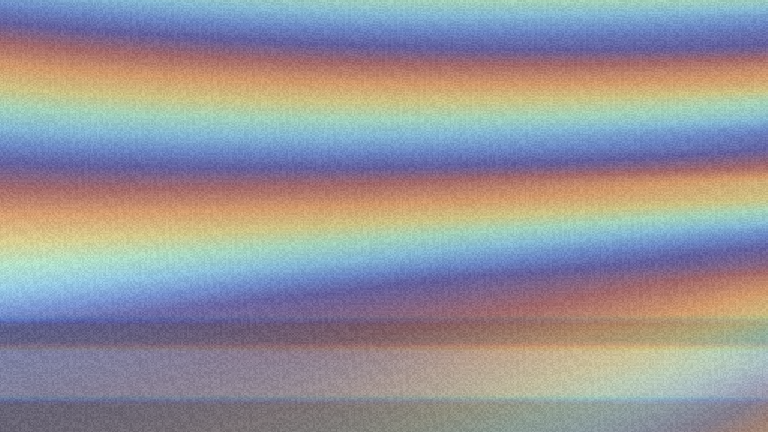
This background is drawn by a WebGL 1 fragment shader. Its source:

```glsl
precision highp float;

uniform vec2 u_resolution;

float hash(vec2 p) {
  return fract(sin(dot(p, vec2(127.1, 311.7))) * 43758.5453);
}

float valueNoise(float y, float seed) {
  float cell = floor(y);
  float blend = smoothstep(0.0, 1.0, y - cell);
  return mix(hash(vec2(cell, seed)), hash(vec2(cell + 1.0, seed)), blend);
}

// Parabola through heights at the left, middle and right
float curve(float x, vec3 heights) {
  vec3 weights = vec3(2.0 * (x - 0.5) * (x - 1.0), 4.0 * x * (1.0 - x), 2.0 * x * (x - 0.5));
  return dot(weights, heights);
}

float ramp(float a, float b, float v) {
  return clamp((v - a) / (b - a), 0.0, 1.0);
}

// One turn of the spectrum, starting and ending at indigo
vec3 spectrum(float p) {
  vec3 indigo = vec3(0.39, 0.38, 0.62);
  vec3 color = mix(indigo, vec3(0.63, 0.41, 0.42), ramp(0.0, 0.15, p));
  color = mix(color, vec3(0.82, 0.60, 0.42), ramp(0.15, 0.31, p));
  color = mix(color, vec3(0.80, 0.76, 0.52), ramp(0.31, 0.47, p));
  color = mix(color, vec3(0.64, 0.82, 0.73), ramp(0.47, 0.61, p));
  color = mix(color, vec3(0.52, 0.72, 0.83), ramp(0.61, 0.75, p));
  color = mix(color, vec3(0.42, 0.53, 0.77), ramp(0.75, 0.88, p));
  return mix(color, indigo, ramp(0.88, 1.0, p));
}

// Number of spectrum turns passed on the way down
float bandPhase(float x, float y) {
  float front0 = curve(x, vec3(-0.273, -0.181, -0.204));
  float front1 = curve(x, vec3(0.051, 0.106, 0.097));
  float front2 = curve(x, vec3(0.377, 0.384, 0.336));
  float front3 = curve(x, vec3(0.769, 0.664, 0.579));
  float front4 = curve(x, vec3(2.08, 1.39, 0.914));
  return ramp(front0, front1, y) + ramp(front1, front2, y)
       + ramp(front2, front3, y) + max(0.0, (y - front3) / (front4 - front3));
}

// Soft-edged strip, evaluated per channel for coloured fringes
vec3 strip(vec3 y, float top, float bottom, float soft) {
  return smoothstep(top - soft, top + soft, y)
       * (1.0 - smoothstep(bottom - soft, bottom + soft, y));
}

void main() {
  vec2 uv = gl_FragCoord.xy / u_resolution;
  float x = uv.x;
  float y = 1.0 - uv.y;

  // Iridescent bands with fine ridges toward the right
  float ridges = valueNoise(y * 26.0, 3.0) - 0.5;
  float phase = bandPhase(x, y + 0.022 * x * x * ridges);
  vec3 color = spectrum(fract(phase));

  // Pale haze over the lower part
  vec3 haze = mix(vec3(0.48, 0.54, 0.66), vec3(0.82, 0.78, 0.69), smoothstep(0.35, 0.9, x));
  float hazeAmount = smoothstep(0.70, 0.86, y) * mix(0.72, 0.5, x);
  color = mix(color, haze, hazeAmount);
  float paleGlow = smoothstep(0.25, 0.0, abs(y - 0.65)) * smoothstep(0.5, 0.0, x);
  color += 0.07 * paleGlow;

  // Dark strips with red and blue fringes
  vec3 fringeY = y + vec3(0.007, 0.0, -0.007);
  vec3 shade = strip(fringeY, 0.74, 0.803, 0.009) * mix(0.20, 0.15, x);
  shade += strip(fringeY, 0.925, 1.1, 0.009) * mix(0.23, 0.16, x);
  color *= 1.0 - shade;

  // Film grain on a grid tied to the canvas
  vec2 grainCell = floor(uv * vec2(512.0, 288.0));
  color += (hash(grainCell) - 0.5) * 0.09;

  gl_FragColor = vec4(clamp(color, 0.0, 1.0), 1.0);
}
```
